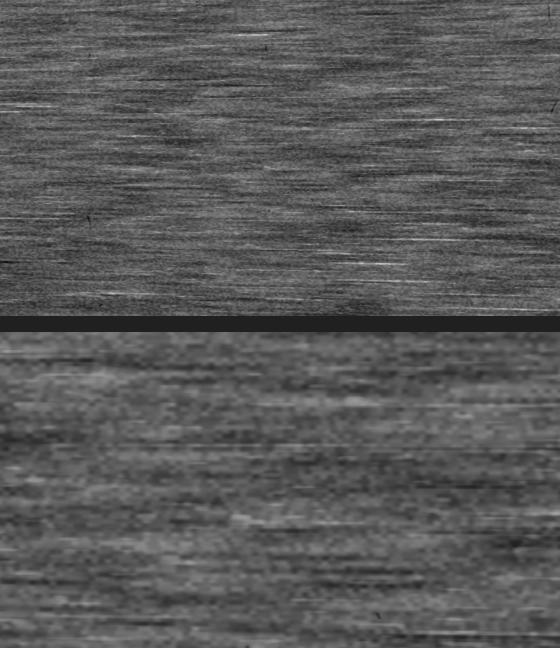
Top, the full canvas; bottom, a detail of the centre.
Reproduce this texture procedurally as a Shadertoy shader.

```glsl
const float BASE_GREY = 0.328;
const float TOP_LIFT = 0.035;
const float TILT_BOTTOM = -0.03;
const float TILT_TOP = 0.02;

// Streak layers: cells per canvas height along and across the brushing
const vec2 BAND_FREQ = vec2(1.6, 16.0);
const vec2 STREAK_FREQ = vec2(5.5, 72.0);
const vec2 FINE_FREQ = vec2(11.0, 140.0);
const vec2 GLINT_FREQ = vec2(32.0, 160.0);
const vec2 GRAIN_FREQ = vec2(140.0, 210.0);
const float BAND_AMP = 0.022;
const float STREAK_AMP = 0.076;
const float FINE_AMP = 0.088;
const float GLINT_AMP = 0.12;
const float GRAIN_AMP = 0.078;

const int SCRATCH_COUNT = 130;
const float BRIGHT_SHARE = 0.52;
const float SCRATCH_WIDTH = 0.0029;
const int NICK_COUNT = 12;
const float NICK_WIDTH = 0.0022;
const float NICK_DARKNESS = 0.13;

float hash(vec2 p) {
    return fract(sin(dot(p, vec2(127.1, 311.7))) * 43758.5453);
}

// One row of noise, shifted at random so that cells never line up in columns
float rowNoise(float x, float row) {
    x += 31.0 * hash(vec2(row, 8.3));
    float cell = floor(x);
    float f = smoothstep(0.0, 1.0, x - cell);
    return mix(hash(vec2(cell, row)), hash(vec2(cell + 1.0, row)), f);
}

float valueNoise(vec2 p) {
    float row = floor(p.y);
    float f = smoothstep(0.0, 1.0, p.y - row);
    return mix(rowNoise(p.x, row), rowNoise(p.x, row + 1.0), f);
}

float signedNoise(vec2 p) {
    return 2.0 * valueNoise(p) - 1.0;
}

// Layered noise stretched along the brushing direction
float brushedGrain(vec2 p) {
    float tone = BAND_AMP * signedNoise(p * BAND_FREQ + 3.7);
    tone += STREAK_AMP * signedNoise(p * STREAK_FREQ + 17.3);
    tone += FINE_AMP * signedNoise(p * FINE_FREQ + 41.9);
    tone += GRAIN_AMP * signedNoise(p * GRAIN_FREQ + 71.1);
    tone += GLINT_AMP * smoothstep(0.72, 1.0, valueNoise(p * GLINT_FREQ + 29.5));
    return tone;
}

// Long thin scratches, bright or dark, with tapered and broken ends
float scratches(vec2 p, float aspect, float pixel) {
    float tone = 0.0;
    float wear = 0.35 + 1.1 * valueNoise(p * vec2(70.0, 150.0));
    for (int i = 0; i < SCRATCH_COUNT; i++) {
        float id = float(i);
        vec2 center = vec2(hash(vec2(id, 1.3)) * aspect, hash(vec2(id, 2.7)));
        float pick = hash(vec2(id, 4.1));
        float strength = hash(vec2(id, 5.9));
        float halfLength = mix(0.05, 0.32, pick * pick);
        vec2 d = p - center;
        d.y -= d.x * 0.012 * (pick - 0.5);
        float width = SCRATCH_WIDTH * mix(0.6, 1.2, strength);
        float line = 1.0 - smoothstep(0.2 * width, width + 0.5 * pixel, abs(d.y));
        line *= 1.0 - smoothstep(0.4, 1.0, abs(d.x) / halfLength);
        float isBright = step(hash(vec2(id, 7.7)), BRIGHT_SHARE);
        float bright = mix(0.07, 0.24, strength * strength) * wear;
        tone += line * mix(-mix(0.05, 0.11, strength), bright, isBright);
    }
    return tone;
}

// Small dark cross-grain marks, from dots to short bent hairs
float nicks(vec2 p, float aspect, float pixel) {
    float mask = 0.0;
    for (int i = 0; i < NICK_COUNT; i++) {
        float id = float(i);
        vec2 center = vec2(hash(vec2(id, 11.3)) * aspect, hash(vec2(id, 13.9)));
        float size = hash(vec2(id, 17.1));
        float halfLength = mix(0.004, 0.045, size * size * size);
        vec2 d = p - center;
        float bend = hash(vec2(id, 19.7)) - 0.5;
        d.x -= bend * d.y + 12.0 * bend * d.y * d.y;
        float line = 1.0 - smoothstep(0.3 * NICK_WIDTH, NICK_WIDTH + pixel, abs(d.x));
        line *= 1.0 - smoothstep(0.6, 1.0, abs(d.y) / halfLength);
        mask = max(mask, line);
    }
    return mask;
}

void mainImage(out vec4 fragColor, in vec2 fragCoord) {
    vec2 p = fragCoord / iResolution.y;
    float aspect = iResolution.x / iResolution.y;
    float pixel = 1.0 / iResolution.y;

    // Brushing direction fans slightly from bottom to top
    vec2 brushed = vec2(p.x, p.y - (p.x - 0.5 * aspect) * mix(TILT_BOTTOM, TILT_TOP, p.y));

    float grey = BASE_GREY + TOP_LIFT * p.y;
    grey += brushedGrain(brushed);
    grey += scratches(brushed, aspect, pixel);
    grey -= NICK_DARKNESS * nicks(p, aspect, pixel);

    fragColor = vec4(vec3(clamp(grey, 0.0, 1.0)), 1.0);
}
```
